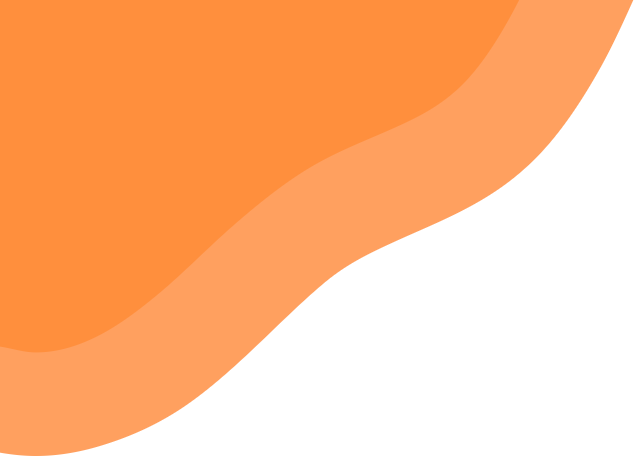
This background is drawn by a Shadertoy shader. Its source:

```glsl
// Two nested orange waves sweeping from the lower left to the upper right on white.

const vec2 GRID = vec2(768.0, 546.0); // design units spanning the canvas
const int KNOTS = 11;

const vec3 PAPER = vec3(1.0);
const vec3 LIGHT_ORANGE = vec3(1.0, 0.627, 0.373);
const vec3 DEEP_ORANGE = vec3(1.0, 0.561, 0.239);

// Wave edges: each knot holds x, height and slope
const vec3 OUTER_EDGE[KNOTS] = vec3[KNOTS](
    vec3(0, 4, -0.17), vec3(43, 0, 0), vec3(120, 12, 0.3),
    vec3(210, 52, 0.62), vec3(310, 134, 0.95), vec3(390, 208, 0.83),
    vec3(470, 255, 0.46), vec3(570, 302, 0.56), vec3(650, 364, 1.07),
    vec3(720, 464, 1.78), vec3(768, 564, 2.25));

const vec3 INNER_EDGE[KNOTS] = vec3[KNOTS](
    vec3(0, 131, -0.15), vec3(43, 124, 0), vec3(120, 145, 0.52),
    vec3(190, 194, 0.83), vec3(280, 276, 0.87), vec3(380, 350, 0.56),
    vec3(480, 396, 0.46), vec3(550, 440, 0.92), vec3(623, 546, 1.95),
    vec3(700, 696, 1.95), vec3(768, 829, 1.95));

// Cubic Hermite segment between two knots: returns height and slope at x
vec2 hermite(vec3 a, vec3 b, float x) {
    float span = b.x - a.x;
    float t = (x - a.x) / span;
    float rise = b.y - a.y;
    float c1 = a.z * span;
    float c2 = 3.0 * rise - (2.0 * a.z + b.z) * span;
    float c3 = (a.z + b.z) * span - 2.0 * rise;
    float height = a.y + t * (c1 + t * (c2 + t * c3));
    float slope = (c1 + t * (2.0 * c2 + 3.0 * t * c3)) / span;
    return vec2(height, slope);
}

// Approximate signed distance to an edge, positive above it
float edgeDistance(vec3 knots[KNOTS], vec2 p) {
    vec2 curve = vec2(0.0);
    for (int i = 0; i < KNOTS - 1; i++) {
        if (p.x >= knots[i].x) curve = hermite(knots[i], knots[i + 1], p.x);
    }
    return (p.y - curve.x) / sqrt(1.0 + curve.y * curve.y);
}

// Antialiased coverage from a signed distance
float coverage(float dist, float pixel) {
    return clamp(dist / pixel + 0.5, 0.0, 1.0);
}

void mainImage(out vec4 fragColor, in vec2 fragCoord) {
    vec2 p = fragCoord / iResolution.xy * GRID;
    float pixel = GRID.y / iResolution.y;

    // Layer the waves from back to front
    vec3 color = PAPER;
    color = mix(color, LIGHT_ORANGE, coverage(edgeDistance(OUTER_EDGE, p), pixel));
    color = mix(color, DEEP_ORANGE, coverage(edgeDistance(INNER_EDGE, p), pixel));
    fragColor = vec4(color, 1.0);
}
```
